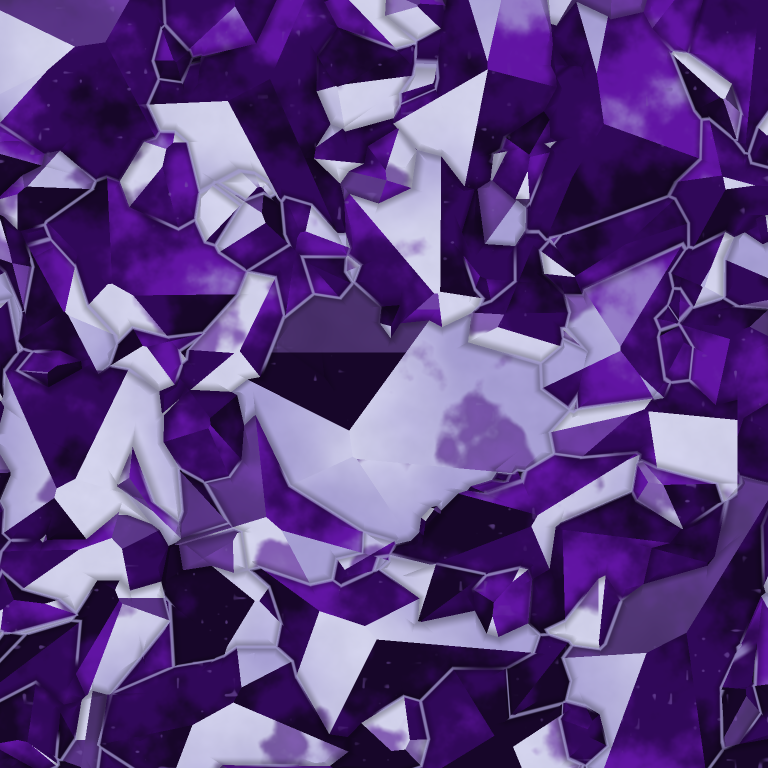
Give the GLSL for this texture, as a WebGL 1 fragment shader.

```glsl
precision highp float;
// Cluster of faceted amethyst crystals: pale mirror facets over cloudy deep violet.

uniform vec2 u_resolution;

const vec3 NIGHT = vec3(0.09, 0.025, 0.16);
const vec3 DEEP = vec3(0.19, 0.03, 0.35);
const vec3 VIVID = vec3(0.38, 0.08, 0.64);
const vec3 SMOKE = vec3(0.46, 0.33, 0.65);
const vec3 LAVENDER = vec3(0.65, 0.62, 0.83);
const vec3 FROST = vec3(0.82, 0.82, 0.92);
const float TAU = 6.28318;

struct Surface {
  float height;
  vec2 slope;
  vec2 key;    // crystal identity
  float facet; // facet identity
  vec2 local;  // position relative to the crystal centre
};

float hash(vec2 p) {
  vec3 q = fract(p.xyx * 0.1031);
  q += dot(q, q.yzx + 33.33);
  return fract((q.x + q.y) * q.z);
}

float noise(vec2 p) {
  vec2 i = floor(p), f = fract(p);
  f = f * f * (3.0 - 2.0 * f);
  float low = mix(hash(i), hash(i + vec2(1.0, 0.0)), f.x);
  float high = mix(hash(i + vec2(0.0, 1.0)), hash(i + 1.0), f.x);
  return mix(low, high, f.y);
}

float fbm(vec2 p) {
  float sum = 0.0, gain = 0.5;
  for (int i = 0; i < 4; i++) {
    sum += gain * noise(p);
    p = mat2(1.6, 1.2, -1.2, 1.6) * p + 17.0;
    gain *= 0.5;
  }
  return sum / 0.9375;
}

// A convex crystal is the lowest of several tilted planes.
Surface crystal(vec2 local, vec2 key, float size, float lift) {
  Surface s = Surface(9.0, vec2(0.0), key, 0.0, local);
  float spin = TAU * hash(key + 31.0);
  float peak = lift + 0.4 * size * hash(key + 47.0);
  for (int i = 0; i < 5; i++) {
    float n = float(i);
    vec2 seed = key + vec2(n * 13.0, n * 7.0 + 3.0);
    float angle = spin + TAU * (n + 0.75 * hash(seed)) / 5.0;
    vec2 slope = -vec2(cos(angle), sin(angle)) * mix(0.65, 2.2, hash(seed + 59.0));
    float height = peak + dot(slope, local) + 0.22 * size * hash(seed + 83.0);
    if (height < s.height) {
      s.height = height;
      s.slope = slope;
      s.facet = n;
    }
  }
  return s;
}

// Scatter crystals on a jittered grid, keeping the two highest surfaces.
void growLayer(vec2 p, float size, float lift, float seed, inout Surface top, inout Surface under) {
  vec2 home = floor(p / size);
  for (int y = -1; y <= 1; y++) {
    for (int x = -1; x <= 1; x++) {
      vec2 cell = home + vec2(float(x), float(y));
      vec2 key = cell + seed;
      vec2 jitter = vec2(hash(key), hash(key + 19.0));
      Surface s = crystal(p - (cell + 0.1 + 0.8 * jitter) * size, key, size, lift);
      if (s.height > top.height) {
        under = top;
        top = s;
      } else if (s.height > under.height) {
        under = s;
      }
    }
  }
}

vec3 violetGlass(vec2 p, float tone) {
  vec3 color = mix(NIGHT, DEEP, smoothstep(0.18, 0.42, tone));
  color = mix(color, VIVID, smoothstep(0.52, 0.8, tone));
  color = mix(color, LAVENDER, 0.75 * smoothstep(0.84, 1.1, tone));
  float fleck = smoothstep(0.9, 0.98, noise(p * 95.0)) * smoothstep(0.5, 0.7, noise(p * 8.0));
  return mix(color, SMOKE, 0.6 * fleck);
}

vec3 facetColor(Surface s, vec2 p) {
  vec2 seed = s.key * 3.0 + s.facet * 11.0;
  float pick = hash(seed + 101.0) + 0.14 * (p.y - 0.5);
  float cloud = fbm(p * 8.0 + seed);
  float grain = fbm(p * 34.0 + seed);
  float tone = 0.12 + 0.5 * hash(seed + 7.0) + 1.1 * (cloud - 0.5)
    + 0.3 * (grain - 0.5) + 0.18 * p.y;
  vec3 glass = violetGlass(p, tone);

  // Mirror facets fade along their tilt and carry ragged violet stains.
  float fade = dot(s.local, normalize(s.slope)) * 5.0 + hash(seed + 23.0) + 0.7 * cloud;
  vec3 mirror = mix(LAVENDER, FROST, smoothstep(-0.1, 0.9, fade)) + 0.05 * (grain - 0.5);
  float stain = smoothstep(0.6, 0.68, cloud + 0.12 * (grain - 0.5));
  mirror = mix(mirror, mix(SMOKE, glass, 0.3), 0.8 * stain);
  vec3 smoky = mix(glass, SMOKE, 0.45 + 0.3 * cloud);
  vec3 color = mix(glass, smoky, step(0.62, pick));
  return mix(color, mirror, step(0.69, pick));
}

vec3 cluster(vec2 p) {
  Surface top = Surface(-9.0, vec2(0.0), vec2(0.0), 0.0, vec2(0.0));
  Surface under = top;
  vec2 turned = mat2(0.88, 0.47, -0.47, 0.88) * p;
  growLayer(turned, 0.25, 0.0, 40.0, top, under);
  growLayer(p, 0.12, -0.055, 150.0, top, under);
  vec3 color = facetColor(top, p);

  // Contact shade and broken bright rims where crystals meet.
  float gap = (top.height - under.height) / max(length(top.slope - under.slope), 0.4);
  color *= mix(0.72, 1.0, smoothstep(0.0, 0.012, gap));
  float rim = 1.0 - smoothstep(0.0008, 0.003, gap);
  return mix(color, LAVENDER, 0.75 * rim * smoothstep(0.48, 0.66, noise(p * 11.0)));
}

void main() {
  vec3 sum = vec3(0.0);
  for (int i = 0; i < 4; i++) {
    vec2 offset = vec2(mod(float(i), 2.0), floor(float(i) / 2.0)) * 0.5 - 0.25;
    sum += cluster((gl_FragCoord.xy + offset) / u_resolution.y);
  }
  gl_FragColor = vec4(sum / 4.0, 1.0);
}
```
